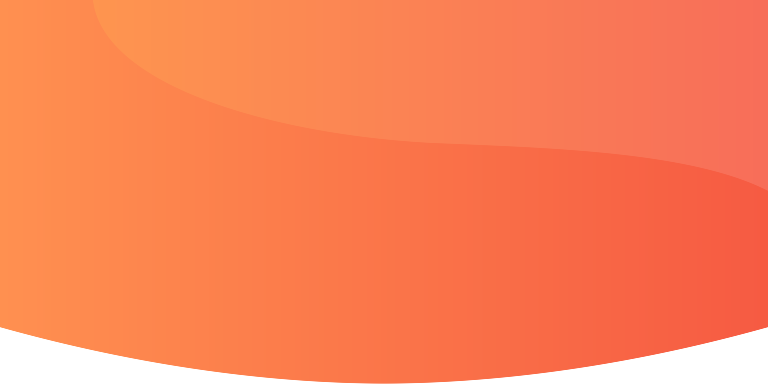
Give the GLSL for this background, as a Shadertoy shader.

```glsl
// Colours, left to right
const vec3 BASE_LEFT  = vec3(1.0, 0.565, 0.315);
const vec3 BASE_RIGHT = vec3(0.965, 0.355, 0.26);
const vec3 WAVE_LEFT  = vec3(1.0, 0.605, 0.305);
const vec3 WAVE_RIGHT = vec3(0.97, 0.43, 0.35);
const vec3 PAPER      = vec3(1.0);

// Lower bowl, in canvas heights
const float BOWL_LOW  = 0.001;
const float BOWL_RISE = 0.147;
const float BOWL_POWER = 1.9;

// Wave control points: x across the canvas 0..2, y down from the top 0..1
const vec2 WAVE_START  = vec2(0.242, 0.0);
const vec2 WAVE_DROP   = vec2(0.268, 0.221);
const vec2 WAVE_EASE   = vec2(0.703, 0.349);
const vec2 WAVE_JOIN   = vec2(1.120, 0.372);
const vec2 WAVE_GLIDE  = vec2(1.419, 0.385);
const vec2 WAVE_BEND   = vec2(1.797, 0.393);
const vec2 WAVE_END    = vec2(2.0, 0.497);
const int  SOLVE_STEPS = 18;

vec2 bezier(vec2 a, vec2 b, vec2 c, vec2 d, float t) {
    float s = 1.0 - t;
    return s*s*s*a + 3.0*s*s*t*b + 3.0*s*t*t*c + t*t*t*d;
}

vec2 bezierTangent(vec2 a, vec2 b, vec2 c, vec2 d, float t) {
    float s = 1.0 - t;
    return s*s*(b - a) + 2.0*s*t*(c - b) + t*t*(d - c);
}

// Signed distance to a curve that always advances in x; positive above it
float distanceAbove(vec2 p, vec2 a, vec2 b, vec2 c, vec2 d) {
    float low = 0.0, high = 1.0;
    for (int i = 0; i < SOLVE_STEPS; i++) {
        float mid = 0.5 * (low + high);
        if (bezier(a, b, c, d, mid).x < p.x) low = mid;
        else high = mid;
    }
    float t = 0.5 * (low + high);
    vec2 tangent = normalize(bezierTangent(a, b, c, d, t));
    vec2 offset = p - bezier(a, b, c, d, t);
    return offset.x * tangent.y - offset.y * tangent.x;
}

float waveDistance(vec2 p) {
    if (p.x < WAVE_JOIN.x)
        return distanceAbove(p, WAVE_START, WAVE_DROP, WAVE_EASE, WAVE_JOIN);
    return distanceAbove(p, WAVE_JOIN, WAVE_GLIDE, WAVE_BEND, WAVE_END);
}

void mainImage(out vec4 fragColor, in vec2 fragCoord) {
    vec2 uv = fragCoord / iResolution.xy;
    float halfPixel = 0.5 / iResolution.y;

    // Main gradient
    vec3 color = mix(BASE_LEFT, BASE_RIGHT, uv.x);

    // Lighter wave hanging from the top
    vec2 wavePoint = vec2(2.0 * uv.x, 1.0 - uv.y);
    float wave = smoothstep(-halfPixel, halfPixel, waveDistance(wavePoint));
    color = mix(color, mix(WAVE_LEFT, WAVE_RIGHT, uv.x), wave);

    // White below the bowl
    float side = abs(2.0 * uv.x - 1.0);
    float bowlEdge = BOWL_LOW + BOWL_RISE * pow(side, BOWL_POWER);
    float bowl = smoothstep(-halfPixel, halfPixel, uv.y - bowlEdge);
    fragColor = vec4(mix(PAPER, color, bowl), 1.0);
}
```
